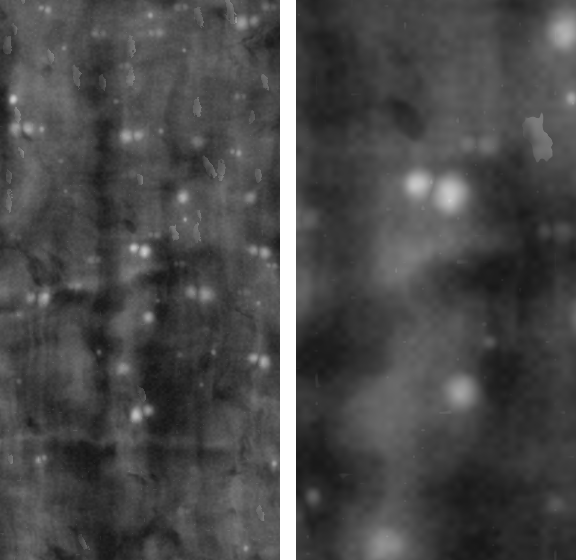
Left: the whole. Right: its middle third, enlarged.
Give the GLSL for this texture, as a WebGL 2 fragment shader.

```glsl
#version 300 es
precision highp float;

#define BASE_GREY 0.272
#define CLOUD_GAIN 0.29
#define STREAK_GAIN 0.32
#define BAND_GAIN 0.18
#define LEDGE_GAIN 0.11
#define SMUDGE_GAIN 0.12
#define SPOT_GAIN 0.50
#define DOT_GAIN 0.26
#define CHIP_GAIN 0.15
#define GRAIN_GAIN 0.042

uniform vec2 u_resolution;
out vec4 fragColor;

float hash(vec2 p) {
    return fract(sin(dot(p, vec2(127.1, 311.7))) * 43758.5453);
}

vec2 hash2(vec2 p) {
    return vec2(hash(p), hash(p + 37.3));
}

float noise(vec2 p) {
    vec2 i = floor(p), f = fract(p);
    f = f * f * (3.0 - 2.0 * f);
    return mix(mix(hash(i), hash(i + vec2(1, 0)), f.x),
               mix(hash(i + vec2(0, 1)), hash(i + vec2(1, 1)), f.x), f.y);
}

// Layered noise centred on zero
float fbm(vec2 p) {
    float sum = 0.0, amp = 0.52;
    for (int k = 0; k < 4; k++) {
        sum += amp * (noise(p) - 0.5);
        p = p * 2.03 + vec2(17.7, 9.2);
        amp *= 0.55;
    }
    return sum;
}

// Soft round light with a brighter heart
float light(vec2 q) {
    float d = length(q);
    return 0.62 * (1.0 - smoothstep(0.1, 1.2, d)) + 0.33 * exp(-0.45 * d * d);
}

// Scattered lights, some doubled: x = glow, y = dark stain beside it
vec2 spots(vec2 p, float cell, float share, vec2 radii, float seed) {
    vec2 sum = vec2(0.0);
    vec2 home = floor(p / cell);
    for (int j = -1; j <= 1; j++)
    for (int i = -1; i <= 1; i++) {
        vec2 id = home + vec2(i, j);
        vec2 rnd = hash2(id + seed);
        if (hash(id + seed + 5.1) > share) continue;
        float pick = hash(id + seed + 8.6);
        float radius = mix(radii.x, radii.y, rnd.y);
        vec2 q = (p - (id + 0.15 + 0.7 * rnd) * cell) / radius;
        float side = rnd.x > 0.5 ? 1.0 : -1.0;
        float glow = light(q * vec2(mix(0.7, 1.1, pick), 0.9));
        float twin = light(1.15 * (q + vec2(1.6 * side, 0.4 - pick)));
        glow = max(glow, step(0.5, rnd.y) * 0.85 * twin);
        glow += 0.07 * exp(-1.2 * q.x * q.x - 0.09 * q.y * q.y);
        vec2 away = q - vec2(1.8 * side, 1.2);
        float stain = exp(-0.3 * away.x * away.x - 0.6 * away.y * away.y);
        sum += mix(0.3, 1.0, pick) * vec2(glow, stain);
    }
    return sum;
}

// Ragged upright flakes, clustered towards the top
float chips(vec2 p) {
    const float cell = 0.11;
    float sum = 0.0;
    float ragged = noise(p * vec2(110.0, 50.0)) + 0.5 * noise(p * 190.0) - 0.75;
    vec2 home = floor(p / cell);
    for (int j = -1; j <= 1; j++)
    for (int i = -1; i <= 1; i++) {
        vec2 id = home + vec2(i, j);
        vec2 rnd = hash2(id + 71.0);
        float cluster = noise(id * 0.45 + 3.0);
        float share = mix(0.04, 0.5, smoothstep(0.95, 1.25, id.y * cell)) * cluster;
        if (hash(id + 93.0) > share) continue;
        vec2 q = p - (id + 0.2 + 0.6 * rnd) * cell;
        q.x += q.y * mix(-0.1, 0.5, rnd.x);
        q /= vec2(0.015, 0.037) * mix(0.5, 1.1, rnd.y);
        float mask = 1.0 - smoothstep(0.88, 1.0, length(q) + 0.8 * ragged);
        float shade = 0.35 + 0.35 * q.x + 0.5 * noise(p * vec2(90.0, 35.0));
        sum = max(sum, mask * clamp(shade, 0.05, 1.0));
    }
    return sum;
}

// Wavering bright shelf with shadow below, broken along its length
float ledge(vec2 p, float height, float seed) {
    float y = p.y - height - 0.1 * (noise(vec2(p.x * 4.0, seed)) - 0.5);
    float strength = smoothstep(0.35, 0.8, noise(vec2(p.x * 7.0 + seed, seed)));
    float rim = exp(-pow(y / 0.022, 2.0));
    float shadow = exp(-pow((y + 0.05) / 0.03, 2.0));
    return strength * (rim - 0.65 * shadow);
}

void main() {
    vec2 p = gl_FragCoord.xy / u_resolution.x;
    vec2 warp = vec2(fbm(p * 5.0 + 4.0), fbm(p * 5.0 + 19.0));
    vec2 w = p + 0.08 * warp;
    vec2 tilted = mat2(0.8, 0.6, -0.6, 0.8) * (p * vec2(1.0, 0.85) + 0.13 * warp);

    // Smoky ground with upright streaks
    float grey = BASE_GREY + CLOUD_GAIN * fbm(tilted * 6.5 + 2.0);
    float streakFade = mix(1.2, 0.75, smoothstep(0.8, 1.5, p.y));
    grey += STREAK_GAIN * streakFade * fbm(vec2(w.x * 11.0, w.y * 1.4) + 31.0);
    grey += BAND_GAIN * fbm(vec2(w.x * 5.0, w.y * 13.0) + 57.0);
    grey += LEDGE_GAIN * (ledge(w, 1.0, 2.3) + 0.6 * ledge(w, 0.45, 6.7));
    grey -= SMUDGE_GAIN * smoothstep(0.1, 0.36, fbm(tilted * vec2(8.0, 10.0) + 83.0));

    // Lights and flakes
    vec2 large = spots(p + 0.025 * warp, 0.2, 0.32, vec2(0.016, 0.034), 11.0);
    vec2 small = spots(p, 0.1, 0.14, vec2(0.008, 0.018), 47.0);
    grey -= 0.09 * large.y;
    grey = max(grey, 0.09 + 0.25 * grey);
    grey += SPOT_GAIN * large.x + DOT_GAIN * small.x + CHIP_GAIN * chips(p);

    // Fine grain and pale specks
    grey += GRAIN_GAIN * (noise(p * 110.0) - 0.5);
    grey += 0.06 * smoothstep(0.92, 1.0, noise(p * 95.0 + 7.0));
    fragColor = vec4(vec3(clamp(grey, 0.0, 0.85)), 1.0);
}
```
